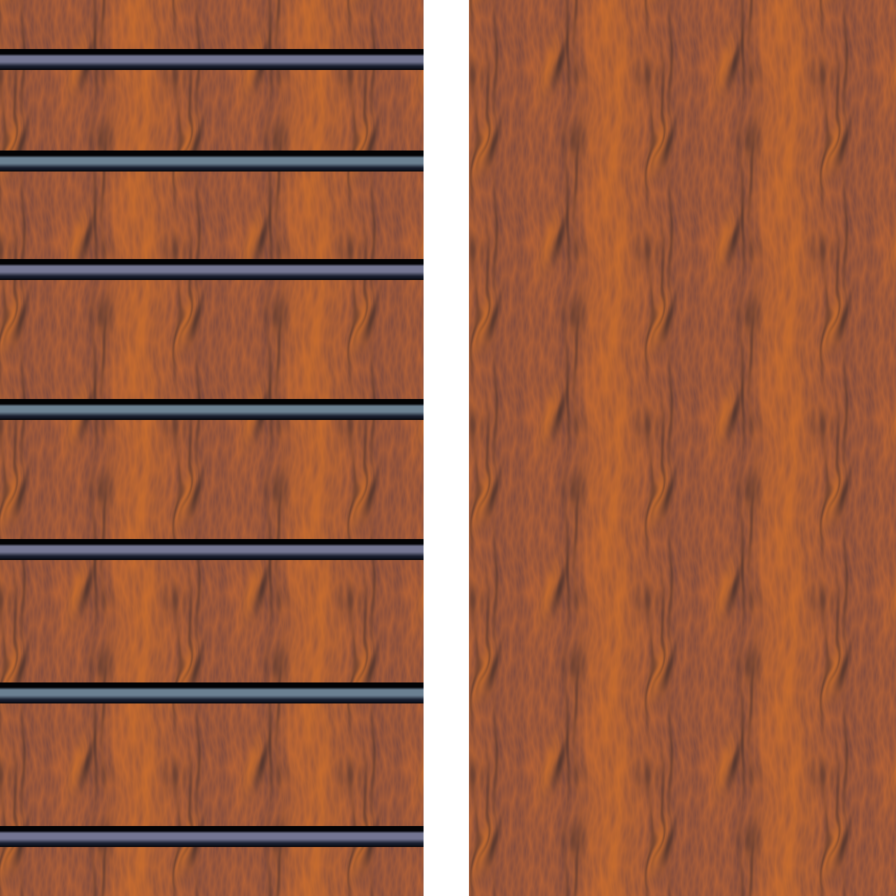
Write a WebGL 2 fragment shader that draws this texture.

```glsl
#version 300 es
precision highp float;
// Draws two reddish wood panels split by a white gap, the left one crossed by seven metal strips.

uniform vec2 u_resolution;
out vec4 fragColor;

const float TAU = 6.2831853;
const float TILE = 0.1953;          // side of one wood repeat
const float LEFT_END = 0.4727;
const float RIGHT_START = 0.5234;
const float STRIP_HALF = 0.0117;
const int STRIPS = 7;
const float STRIP_Y[STRIPS] = float[](0.9336, 0.8203, 0.6992, 0.5430, 0.3867, 0.2266, 0.0664);

const vec3 BROWN = vec3(0.55, 0.315, 0.235);
const vec3 ORANGE = vec3(0.70, 0.38, 0.215);
const vec3 AMBER = vec3(0.83, 0.45, 0.16);
const vec3 UMBER = vec3(0.29, 0.19, 0.17);
const vec3 INK = vec3(0.01, 0.01, 0.02);
const vec3 NAVY = vec3(0.08, 0.10, 0.16);
const vec3 VIOLET_STEEL = vec3(0.45, 0.46, 0.57);
const vec3 TEAL_STEEL = vec3(0.42, 0.50, 0.57);

vec2 hash2(vec2 p) {
    vec3 q = fract(vec3(p.xyx) * vec3(0.1031, 0.1030, 0.0973));
    q += dot(q, q.yzx + 33.33);
    return fract((q.xx + q.yz) * q.zy);
}

// Shortest offset on a tile whose opposite edges join
vec2 wrap(vec2 d) { return d - floor(d + 0.5); }

float blob(vec2 d, vec2 size) {
    vec2 q = d / size;
    return exp(-dot(q, q));
}

// Distance to the nearest cell point, repeating once per tile
float cellular(vec2 p, vec2 grid, float seed) {
    vec2 g = p * grid, cell = floor(g);
    float nearest = 2.0;
    for (int y = -1; y <= 1; y++)
        for (int x = -1; x <= 1; x++) {
            vec2 c = cell + vec2(x, y);
            nearest = min(nearest, length(c + hash2(mod(c, grid) + seed) - g));
        }
    return nearest;
}

// Slanted knot: x is its dark core, y its glowing flank
vec2 knot(vec2 p, vec2 center, float slope) {
    vec2 d = wrap(p - center);
    d.x -= slope * d.y;
    float core = blob(d, vec2(0.022 - 0.05 * clamp(d.y, -0.12, 0.2), 0.12));
    float flank = blob(d + vec2(0.055, 0.02), vec2(0.04, 0.17));
    return vec2(core, flank);
}

vec3 wood(vec2 p) {
    vec2 knots = knot(p, vec2(0.14, 0.29), 0.28) + knot(p, vec2(0.52, 0.76), 0.25);

    // Bend the grain gently, more strongly beside the knots
    vec2 q = p;
    q.x += 0.012 * sin(TAU * p.y + 1.0) + 0.006 * sin(TAU * (2.0 * p.y + p.x));
    q.x += 0.035 * knots.y * sin(TAU * p.y * 2.0);

    float coarse = cellular(q, vec2(19.0, 4.0), 3.0);
    float fine = cellular(q, vec2(43.0, 11.0), 71.0);
    float bands = 0.5 * sin(TAU * (3.0 * q.x + 0.1)) + 0.3 * sin(TAU * (8.0 * q.x + 0.4))
                + 0.25 * sin(TAU * (17.0 * q.x + 0.2 * sin(TAU * q.y)));
    float glow = pow(0.5 + 0.5 * cos(TAU * (q.x - 0.82)), 4.0);
    float tone = 0.42 + 0.55 * (coarse - 0.45) + 0.75 * (fine - 0.45) + 0.22 * bands + 0.3 * glow;
    vec3 color = mix(BROWN, ORANGE, clamp(tone, -0.3, 1.2));
    color = mix(color, AMBER, clamp(0.4 * glow * (0.5 + coarse) + 0.6 * knots.y, 0.0, 0.75));

    // Long dark veins
    float vein = 0.0;
    for (int i = 0; i < 5; i++) {
        float k = float(i);
        float x = fract(0.03 + 0.53 * k) + 0.012 * sin(TAU * (p.y + 0.3 * k));
        float fade = 0.5 + 0.5 * sin(TAU * (p.y + 0.37 * k));
        vein = max(vein, fade * blob(vec2(wrap(vec2(q.x - x, 0.0)).x, 0.0), vec2(0.011, 1.0)));
    }

    // Soft smudges broken up by the grain
    float smudge = blob(wrap(p - vec2(0.60, 0.32)), vec2(0.07, 0.10))
                 + blob(wrap(p - vec2(0.02, 0.69)), vec2(0.06, 0.09))
                 + 0.7 * blob(wrap(p - vec2(0.62, 0.69)), vec2(0.05, 0.08));
    smudge *= 0.55 + 0.35 * sin(TAU * 17.0 * q.x);
    float shade = 0.5 * vein + 0.6 * smudge + 0.8 * knots.x;
    return mix(color, UMBER, clamp(shade, 0.0, 0.85));
}

// Strip profile; t runs from -1 at its foot to 1 at its top
vec3 strip(float t, vec3 steel) {
    vec3 color = mix(NAVY, steel, smoothstep(-0.75, -0.15, t));
    color = mix(color, INK, smoothstep(0.25, 0.6, t));
    return mix(INK, color, smoothstep(-1.1, -0.7, t));
}

void main() {
    vec2 uv = gl_FragCoord.xy / u_resolution;
    float aa = 0.75 / min(u_resolution.x, u_resolution.y);
    float onRight = step(0.5 * (LEFT_END + RIGHT_START), uv.x);
    float startX = mix(-0.0039, RIGHT_START, onRight);
    vec3 color = wood(vec2(uv.x - startX, uv.y) / TILE);

    for (int i = 0; i < STRIPS; i++) {
        float d = uv.y - STRIP_Y[i];
        vec3 steel = i % 2 == 0 ? VIOLET_STEEL : TEAL_STEEL;
        float cover = 1.0 - smoothstep(-aa, aa, abs(d) - STRIP_HALF);
        color = mix(color, strip(d / STRIP_HALF, steel), cover * (1.0 - onRight));
    }

    float gap = smoothstep(-aa, aa, uv.x - LEFT_END) * smoothstep(-aa, aa, RIGHT_START - uv.x);
    fragColor = vec4(mix(color, vec3(1.0), gap), 1.0);
}
```
